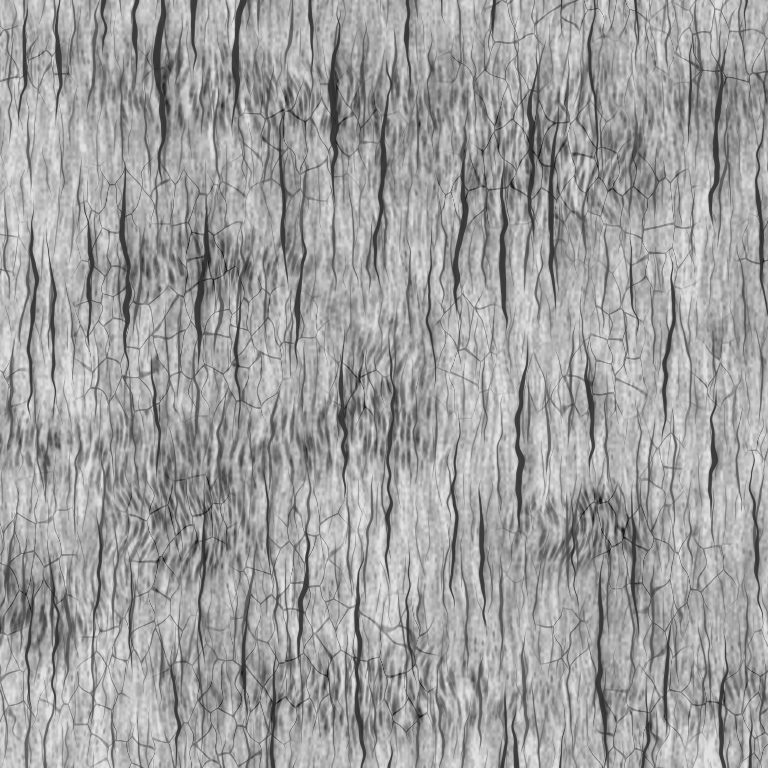
Give the GLSL for this texture, as a Shadertoy shader.

```glsl
// Weathered grey bark with long vertical cracks, torn fibres and fine crazing.

float hash(vec2 p) {
    vec3 q = fract(p.xyx * 0.1031);
    q += dot(q, q.yzx + 33.33);
    return fract((q.x + q.y) * q.z);
}

float noise(vec2 p) {
    vec2 i = floor(p), f = fract(p);
    f = f * f * (3.0 - 2.0 * f);
    return mix(mix(hash(i), hash(i + vec2(1, 0)), f.x),
               mix(hash(i + vec2(0, 1)), hash(i + vec2(1, 1)), f.x), f.y);
}

// Cellular noise: nearest distance, and gap to the second nearest.
vec2 cells(vec2 p) {
    vec2 home = floor(p);
    float first = 9.0, second = 9.0;
    for (int j = -1; j <= 1; j++)
    for (int i = -1; i <= 1; i++) {
        vec2 c = home + vec2(i, j);
        float d = length(c + vec2(hash(c), hash(c + 57.3)) - p);
        second = min(second, max(first, d));
        first = min(first, d);
    }
    return vec2(first, second - first);
}

// Tapered wandering cracks in columns: x = dark core, y = soft flank, z = lit rim.
vec3 cracks(vec2 p, float columns, float rows, float halfWidth, float seed) {
    vec3 result = vec3(0);
    float pixel = 1.0 / iResolution.y;
    for (int i = -1; i <= 1; i++) {
        float column = floor(p.x * columns) + float(i);
        float phase = hash(vec2(column, seed));
        float y = p.y * rows + phase * 7.3;
        vec2 id = vec2(column + seed * 3.0, floor(y));
        float t = fract(y);
        float size = hash(id + 11.7);
        float reach = mix(0.5, 1.0, hash(id + 31.1));
        float taper = smoothstep(0.0, 0.3, t) * (1.0 - smoothstep(reach - 0.4, reach, t));

        float x = (column + 0.5 + 0.7 * (hash(id) - 0.5)) / columns;
        x += 0.004 * sin(p.y * 17.0 + phase * 40.0) + 0.002 * sin(p.y * 47.0 + phase * 90.0);
        x += 0.006 * (noise(vec2(p.y * 55.0, column * 9.1 + seed)) - 0.5);
        x += 0.025 * (t - 0.5) * (size - 0.5);

        float w = halfWidth * taper * (0.35 + 0.75 * size)
                * (0.5 + noise(vec2(p.y * 42.0, column * 5.3 + seed)));
        float d = p.x - x;
        float core = (1.0 - smoothstep(w - pixel * 0.6, w + pixel * 0.8, abs(d)))
                   * smoothstep(0.0, 0.25, taper);
        float flank = taper * exp(-abs(d) / (w * (d > 0.0 ? 2.6 : 1.0) + 0.0006));
        float rim = taper * exp(-pow((d + w + 0.003) / 0.0022, 2.0));
        result = max(result, vec3(core, flank, rim));
    }
    return result;
}

void mainImage(out vec4 fragColor, in vec2 fragCoord) {
    vec2 p = fragCoord / iResolution.y;
    vec2 grain = p;
    grain.x += 0.004 * sin(p.y * 19.0 + p.x * 23.0) + 0.002 * sin(p.y * 53.0 - p.x * 41.0);

    // Broad pale patches, long fibres and fine grit
    float shade = 0.735;
    shade += 0.13 * (noise(p * vec2(9, 6) + 3.7) - 0.5);
    shade += 0.08 * (noise(p * vec2(32, 17)) - 0.5);
    shade += 0.15 * (noise(grain * vec2(150, 12)) - 0.5);
    shade += 0.16 * (noise(grain * vec2(310, 42) + 8.0) - 0.5);
    shade += 0.13 * (noise(p * vec2(280, 210)) - 0.5);

    // Ragged horizontal bands of torn slivers
    float frayedY = p.y + 0.035 * noise(vec2(p.x * 85.0, p.y * 9.0));
    float band = smoothstep(0.55, 0.85, noise(vec2(p.x * 4.0, frayedY * 9.0) + 21.0));
    vec2 lean = grain + vec2(0.12 * (noise(p * 16.0) - 0.5) * 0.2, 0.0);
    float sliver = 1.0 - smoothstep(0.12, 0.55, cells(lean * vec2(125, 27)).x);
    float strand = noise(lean * vec2(230, 24) + 5.0);
    shade -= band * (0.28 * sliver + 0.14 * (strand - 0.25));

    // Scattered short flecks
    float fleck = 1.0 - smoothstep(0.06, 0.24, cells(grain * vec2(95, 38) + 40.0).x);
    shade -= 0.16 * fleck * noise(p * 24.0 + 9.0);

    // Hairline crazing between the cracks
    vec2 bent = p + 0.012 * vec2(noise(p * 45.0), noise(p * 45.0 + 17.0));
    float hairline = 1.0 - smoothstep(0.015, 0.075, cells(bent * vec2(40, 21)).y);
    shade -= 0.24 * hairline * smoothstep(0.35, 0.7, noise(p * vec2(15, 12) + 30.0));

    // Three sizes of crack, from fine to deep
    vec3 fine = cracks(p, 62.0, 9.0, 0.0009, 5.0);
    vec3 medium = cracks(p, 36.0, 5.0, 0.0017, 19.0);
    vec3 deep = cracks(p, 21.0, 2.6, 0.0034, 43.0);
    shade += 0.05 * max(medium.z, deep.z);
    shade -= 0.12 * fine.y + 0.17 * medium.y + 0.24 * deep.y;
    shade = mix(shade, 0.42, 0.6 * fine.x);
    shade = mix(shade, 0.30, 0.75 * medium.x);
    shade = mix(shade, 0.19, 0.88 * deep.x);

    fragColor = vec4(vec3(clamp(shade, 0.1, 0.88)), 1.0);
}
```
